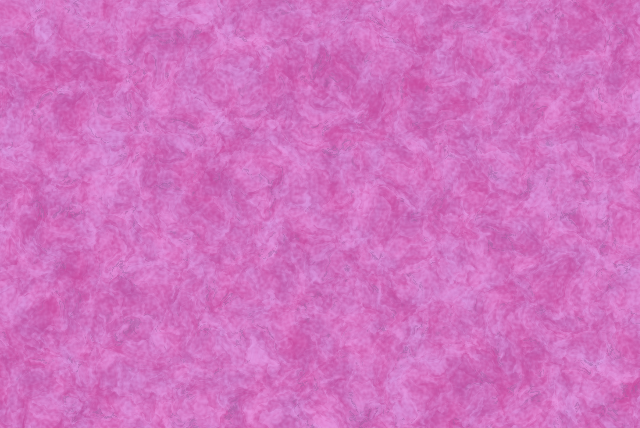
Give the GLSL for this texture, as a Shadertoy shader.

```glsl
// Mottled pink fibre paper: soft clouds, curled torn flakes, pale scraps
// and thin grey veins. All layers are domain-warped gradient noise, summed
// into one tone that shifts a base pink between deep magenta and pale lilac.

#define CLOUD_SCALE 4.5
#define FLAKE_SCALE 15.0
#define GRAIN_SCALE 120.0
#define WARP 0.085
#define CLOUD_GAIN 1.75
#define FLAKE_GAIN 2.0
#define LAYER_GAIN 0.6
#define GRAIN_GAIN 0.75
#define BASE_PINK vec3(0.823, 0.449, 0.753)
#define TONE_SHIFT vec3(0.050, 0.112, 0.096)
#define GREY_SHIFT vec3(-0.020, 0.008, 0.005)
#define VEIN_COLOUR vec3(0.62, 0.38, 0.63)

// Unit gradient direction for a lattice cell
vec2 gradientAt(vec2 cell) {
    vec3 h = fract(cell.xyx * vec3(0.1031, 0.1030, 0.0973));
    h += dot(h, h.yzx + 33.33);
    float angle = 6.2832 * fract((h.x + h.y) * h.z);
    return vec2(cos(angle), sin(angle));
}

float noise(vec2 p) {
    vec2 i = floor(p), f = p - i;
    vec2 u = f * f * f * (f * (f * 6.0 - 15.0) + 10.0);
    vec2 e = vec2(0.0, 1.0);
    float a = dot(gradientAt(i), f);
    float b = dot(gradientAt(i + e.yx), f - e.yx);
    float c = dot(gradientAt(i + e.xy), f - e.xy);
    float d = dot(gradientAt(i + e.yy), f - e.yy);
    return mix(mix(a, b, u.x), mix(c, d, u.x), u.y);
}

// Rotated octaves, centred on zero; roughness is the gain per octave
float fbm(vec2 p, float roughness) {
    float sum = 0.0, amplitude = 0.5;
    for (int i = 0; i < 5; i++) {
        sum += amplitude * noise(p);
        p = mat2(1.6, 1.2, -1.2, 1.6) * p + 17.3;
        amplitude *= roughness;
    }
    return sum;
}

vec2 swirl(vec2 p) {
    return vec2(fbm(p + 31.7, 0.5), fbm(p + 74.2, 0.5));
}

// Overlapping sheets: tone climbs slowly, then drops at a torn edge
float tornLayers(float height) {
    float ramp = fract(height);
    return ramp * smoothstep(1.0, 0.85, ramp) - 0.42;
}

void mainImage(out vec4 fragColor, in vec2 fragCoord) {
    vec2 p = fragCoord / iResolution.y + 20.0;

    // Two warps: broad curls, then finer fibrous folds
    vec2 curled = p + WARP * swirl(p * 7.0);
    vec2 folded = curled + 0.45 * WARP * swirl(curled * 21.0);

    // Tone layers
    float cloud = fbm(curled * CLOUD_SCALE, 0.5);
    float flake = fbm(folded * FLAKE_SCALE + 9.0, 0.72);
    float layers = tornLayers(4.5 * fbm(folded * 10.0 + 51.0, 0.5));
    float grain = noise(p * GRAIN_SCALE) + 0.8 * noise(p * GRAIN_SCALE * 0.53 + 5.0);
    float tone = CLOUD_GAIN * cloud + FLAKE_GAIN * flake
               + LAYER_GAIN * layers + GRAIN_GAIN * grain;

    // Sparse pale scraps with ragged edges
    float scrap = smoothstep(0.17, 0.25, fbm(folded * vec2(9.0, 12.0) + 83.0, 0.6));
    tone += 0.55 * scrap;
    tone = 1.5 * tanh(tone / 1.5);

    // Drift between saturated and greyish pink
    float greyness = clamp(4.0 * fbm(curled * 14.0 + 120.0, 0.65), -1.2, 1.2);
    vec3 colour = BASE_PINK + TONE_SHIFT * tone + GREY_SHIFT * greyness;

    // Short grey veins, only in scattered areas
    float ridge = abs(fbm(folded * 22.0 + 140.0, 0.6));
    float area = smoothstep(0.07, 0.24, fbm(curled * 15.0 + 200.0, 0.6));
    float vein = area * smoothstep(0.07, 0.0, ridge);
    colour = mix(colour, VEIN_COLOUR, 0.5 * vein);

    fragColor = vec4(colour, 1.0);
}
```
